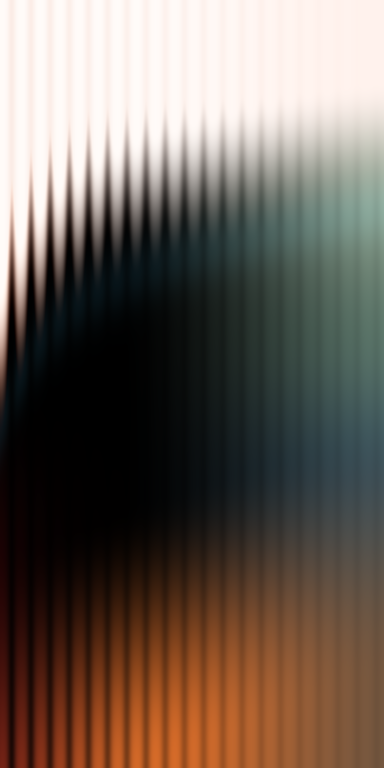
This background is drawn by a Shadertoy shader. Its source:

```glsl
// Soft white, sage and amber glows around a dark core, seen through fluted glass.

const float FLUTES = 20.0;
const float SEAM_PHASE = 0.61;

const vec3 WHITE_LEFT  = vec3(1.00, 0.985, 0.975);
const vec3 WHITE_RIGHT = vec3(1.00, 0.95, 0.93);
const vec3 SAGE        = vec3(0.57, 0.64, 0.56);
const vec3 MOSS        = vec3(0.38, 0.49, 0.44);
const vec3 SLATE       = vec3(0.23, 0.33, 0.38);
const vec3 RUST        = vec3(0.48, 0.14, 0.09);
const vec3 AMBER       = vec3(0.84, 0.42, 0.16);
const vec3 UMBER       = vec3(0.45, 0.34, 0.25);
const vec3 TEAL_RIM    = vec3(0.03, 0.08, 0.10);
const vec3 EMBER       = vec3(0.13, 0.012, 0.015);

float bell(float x, float width) {
    float q = x / width;
    return exp(-q * q);
}

// Strength of the seam between two flutes: 1 on the seam, 0 inside a flute
float seamProfile(float x, float count, float phase) {
    float offset = fract(x * count - phase + 0.5) - 0.5;
    return bell(offset, 0.22);
}

// Depth below the top at which the white light ends
float lightEdge(float x) {
    return 0.20 + 0.125 * pow(1.0 - x, 1.2) + 0.16 * exp(-9.0 * x);
}

// Cool light from the right, sage above and slate below
vec3 coolGlow(float x, float depth) {
    vec3 tone = mix(SAGE, MOSS, smoothstep(0.24, 0.45, depth));
    tone = mix(tone, SLATE, smoothstep(0.42, 0.64, depth));
    return tone * smoothstep(0.30, 1.10, x);
}

// Warm floor colour, red at the left and brown at the right
vec3 warmTone(float x) {
    vec3 tone = mix(RUST, AMBER, smoothstep(-0.05, 0.40, x));
    return mix(tone, UMBER, smoothstep(0.42, 1.05, x));
}

float warmAmount(float x, float depth) {
    float center = 0.90 - 0.18 * x;
    return smoothstep(center - 0.18, center + 0.17, depth);
}

void mainImage(out vec4 fragColor, in vec2 fragCoord) {
    vec2 uv = fragCoord / iResolution.xy;
    float x = uv.x;
    float depth = 1.0 - uv.y;
    float seam = seamProfile(x, FLUTES, SEAM_PHASE);
    float fade = 1.0 - x;
    float edge = lightEdge(x);

    // Dark core with its cool side and thin rim
    vec3 color = coolGlow(x, depth);
    color += TEAL_RIM * bell(depth - edge - 0.07, 0.045);
    color += EMBER * exp(-10.0 * x) * smoothstep(0.50, 0.80, depth);

    // Warm light along the floor
    color = mix(color, warmTone(x), warmAmount(x, depth));

    // Seams shade the lower glows, most strongly at the left
    color *= 1.0 - seam * mix(0.07, 0.80, pow(fade, 1.9));

    // White light, pulled upwards at each seam with a warm fringe at the left
    float pull = seam * (0.025 + 0.10 * fade) * fade;
    vec3 fringe = vec3(0.014, -0.002, -0.008) * exp(-5.0 * x);
    vec3 level = vec3(edge - pull) + fringe;
    vec3 light = 1.0 - smoothstep(level - 0.095, level + 0.08, vec3(depth));
    vec3 white = mix(WHITE_LEFT, WHITE_RIGHT, smoothstep(0.3, 1.0, x));
    white -= vec3(0.015, 0.06, 0.075) * seam * fade;
    color = mix(color, white, light);

    fragColor = vec4(clamp(color, 0.0, 1.0), 1.0);
}
```
